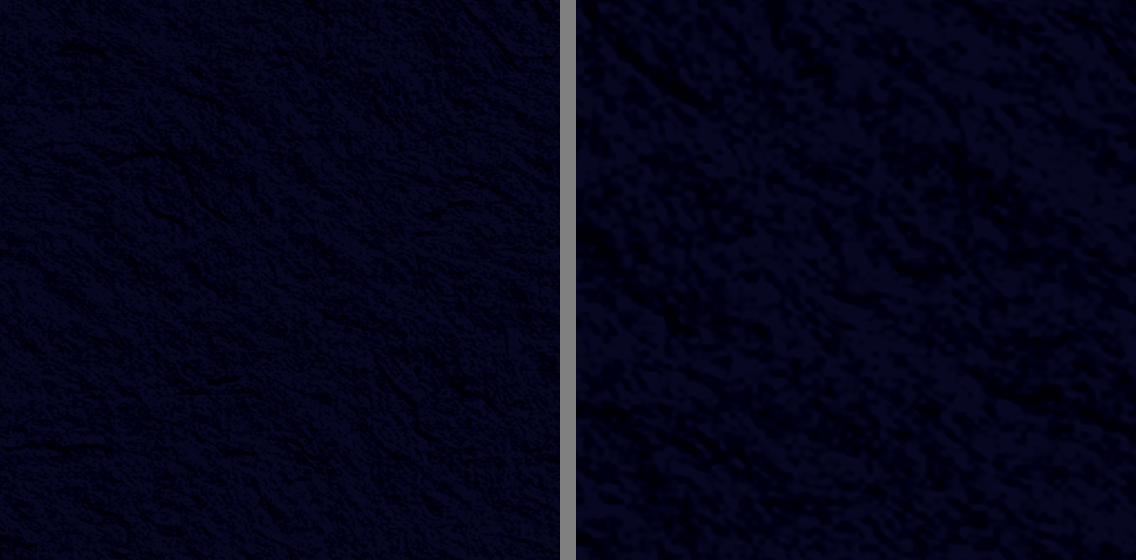
Left: the whole. Right: its middle third, enlarged.
Give the GLSL for this texture, as a WebGL 2 fragment shader.

```glsl
#version 300 es
precision highp float;
// Dark navy rock face with a slanted grain, lit at a low angle.
// Stretched, warped noise gives a height whose slope is shaded;
// contours of broader noise add short, tapering black creases.

uniform vec2 u_resolution;
out vec4 fragColor;

float hash(vec2 p) {
    return fract(sin(dot(p, vec2(127.1, 311.7))) * 43758.5453);
}

float noise(vec2 p) {
    vec2 cell = floor(p), f = fract(p);
    f = f * f * (3.0 - 2.0 * f);
    return mix(mix(hash(cell), hash(cell + vec2(1, 0)), f.x),
               mix(hash(cell + vec2(0, 1)), hash(cell + vec2(1, 1)), f.x), f.y);
}

// Rough height: five octaves, each turned a little to hide the lattice
float rockHeight(vec2 p) {
    float sum = 0.0, amplitude = 0.14;
    p *= 15.0;
    for (int i = 0; i < 5; i++) {
        sum += amplitude * noise(p);
        p = mat2(0.98, 0.2, -0.2, 0.98) * p * 2.0 + 17.3;
        amplitude *= 0.67;
    }
    return sum;
}

// Darkness of thin creases, kept only where they run along the grain
float creases(vec2 p, float scale, float width) {
    vec2 q = p * scale;
    float level = noise(q) + 0.3 * noise(q * 2.7 + 5.0) + 0.08 * noise(q * 7.0) - 0.69;
    vec2 slope = vec2(dFdx(level), dFdy(level)) * u_resolution.y;
    float steepness = max(length(slope), 0.25 * scale);
    float facing = smoothstep(0.2, 0.8, dot(slope, vec2(0.39, 0.92)) / steepness);
    float present = smoothstep(0.42, 0.62, noise(q * 1.4 + 31.0));
    float reach = width * (0.3 + 0.7 * present);
    return present * facing * (1.0 - smoothstep(0.2 * reach, reach, abs(level) / steepness));
}

void main() {
    vec2 uv = gl_FragCoord.xy / u_resolution.y;

    // Grain coordinates: x runs down to the right, compressed to stretch features
    vec2 bend = vec2(noise(uv * 4.0 + 3.0), noise(uv * 4.0 + 40.0)) - 0.5;
    vec2 warped = uv + 0.06 * bend + 0.012 * (noise(uv * 22.0) - 0.5);
    vec2 grain = vec2(dot(warped, vec2(0.92, -0.39)) * 0.6,
                      dot(warped, vec2(0.39, 0.92))) + 4.0;

    // Relief shading from the slope across the grain
    float relief = rockHeight(grain) - rockHeight(grain + vec2(0.001, 0.004));
    float tone = 0.54 + 13.0 * relief;

    // Faint broad patches and fine speckle
    tone += 0.08 * (noise(uv * 3.0 + 9.0) - 0.5);
    tone += 0.65 * (noise(uv * 250.0) - 0.5) + 0.28 * (noise(uv * 120.0) - 0.5);

    // Long cracks, smaller nicks and tiny pits
    float crack = max(creases(grain, 5.0, 0.0075), 0.85 * creases(grain + 7.0, 10.0, 0.0065));
    crack = max(crack, 0.6 * creases(grain + 13.0, 20.0, 0.005));
    tone -= 0.7 * crack;

    float blue = clamp(0.097 + 0.135 * (tone - 0.5), 0.02, 0.132);
    float haze = clamp(0.6 * (blue - 0.084), 0.0, 0.027);
    fragColor = vec4(haze, haze, blue, 1.0);
}
```
